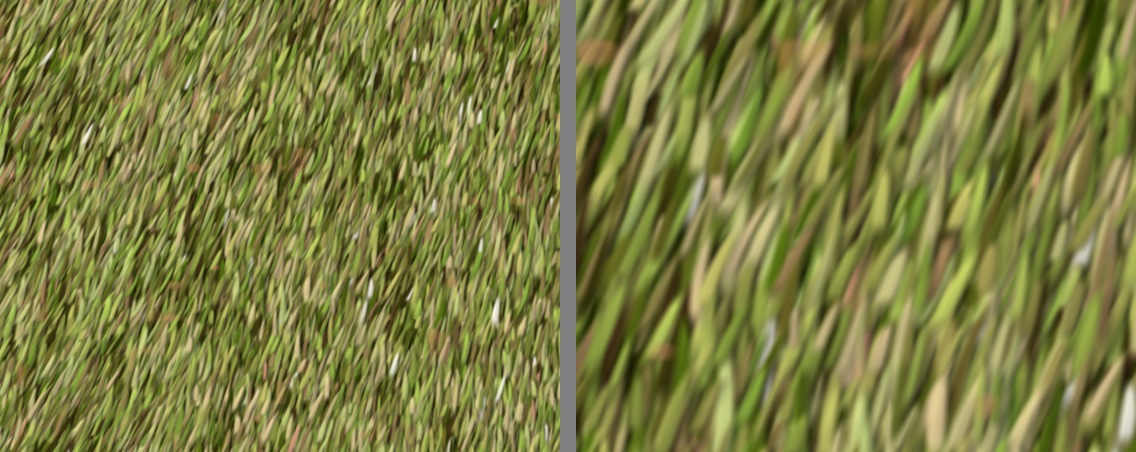
Left, the full canvas; right, a detail of the centre.
This texture is drawn by a WebGL 2 fragment shader. Its source:

```glsl
#version 300 es
precision highp float;
// Dense, soft-focus turf: stacked layers of slanted, fibrous grass blades.
// Each layer is a jittered grid at its own scale; blades vary in slope, bend
// and tone, and noise shared by all layers gathers them into clumps and gaps.

uniform vec2 u_resolution;
out vec4 fragColor;

#define LAYERS 8
#define CELL vec2(0.026, 0.05)   // blade spacing, in canvas heights
#define SLANT 0.33               // common lean to the right
#define SLOPE_JITTER 0.24
#define HALF_LENGTH 0.051
#define HALF_WIDTH 0.0062
#define SOFTNESS 0.0039
#define CLUMPING 0.62
#define SHADOW 0.22
#define STRAW_SHARE 0.014        // dry or glinting blades
#define CONTRAST 1.16

vec4 hash4(vec2 p) {
  vec4 q = fract(p.xyxy * vec4(0.1031, 0.1030, 0.0973, 0.1099));
  q += dot(q, q.wzxy + 33.33);
  return fract((q.xxyz + q.yzzw) * q.zywx);
}

float valueNoise(vec2 p) {
  vec2 i = floor(p), f = fract(p);
  f = f * f * (3.0 - 2.0 * f);
  i += 200.0;
  float low = mix(hash4(i).x, hash4(i + vec2(1, 0)).x, f.x);
  float high = mix(hash4(i + vec2(0, 1)).x, hash4(i + vec2(1, 1)).x, f.x);
  return mix(low, high, f.y);
}

// Turf colours from shade to sunlit, spaced by their share of the area
vec3 turfColor(float rank) {
  vec3 c = vec3(0.25, 0.24, 0.07);
  c = mix(c, vec3(0.35, 0.38, 0.11), smoothstep(0.03, 0.09, rank));
  c = mix(c, vec3(0.52, 0.47, 0.27), smoothstep(0.16, 0.22, rank));
  c = mix(c, vec3(0.49, 0.54, 0.23), smoothstep(0.29, 0.35, rank));
  c = mix(c, vec3(0.61, 0.65, 0.31), smoothstep(0.53, 0.61, rank));
  return mix(c, vec3(0.67, 0.66, 0.43), smoothstep(0.73, 0.80, rank));
}

vec3 bladeColor(vec4 rnd, vec2 root, float depth) {
  float clump = 0.65 * valueNoise(root * vec2(30.0, 14.0));
  clump += 0.35 * valueNoise(root * vec2(9.0, 6.0) + 53.0) - 0.5;
  float rank = rnd.x + CLUMPING * clump + 0.3 * (depth - 0.7);
  vec3 c = turfColor(clamp(rank, 0.0, 1.0));
  c *= 0.93 + 0.18 * rnd.y;
  c += (rnd.z - 0.5) * vec3(0.10, -0.03, 0.08);
  // Pale glints and reddish dry stems
  vec3 straw = mix(vec3(0.76, 0.57, 0.44), vec3(0.84, 0.83, 0.74), step(0.5, rnd.y));
  return mix(c, straw, step(1.0 - STRAW_SHARE, rnd.w));
}

// Paints one blade and its shadow over the colour beneath
vec3 paintBlade(vec3 under, vec2 q, vec2 place, vec2 cell, float layer, float scale, float slope) {
  vec2 seed = cell + 100.0 + layer * vec2(37.0, 61.0);
  vec4 shape = hash4(seed);
  vec4 tint = hash4(seed + 411.0);
  vec2 d = q - (cell + 0.1 + 0.8 * shape.xy) * CELL;

  float along = d.y / (HALF_LENGTH * mix(0.4, 1.0, shape.z));
  if (abs(along) > 1.0) return under;

  slope += SLOPE_JITTER * (2.0 * shape.w - 1.0);
  float bend = 5.0 * (tint.z - 0.5);
  float across = d.x - slope * d.y - bend * d.y * d.y;

  float width = HALF_WIDTH * mix(0.45, 1.0, tint.y);
  width *= 1.0 - 0.5 * smoothstep(-0.2, 1.0, along);
  float soft = SOFTNESS / scale;
  float ends = 1.0 - smoothstep(0.45, 1.0, abs(along));
  float body = ends * (1.0 - smoothstep(width - soft, width + soft, abs(across)));
  float shade = ends * (1.0 - smoothstep(0.0, width + 0.005, abs(across - 0.004)));

  float lit = 1.0 - 0.08 * clamp(across / width, -1.0, 1.0) + 0.06 * along;
  vec3 c = bladeColor(tint, place - d * scale, layer / float(LAYERS - 1)) * lit;
  return mix(under * (1.0 - SHADOW * shade), c, body);
}

void main() {
  vec2 p = gl_FragCoord.xy / u_resolution.y;
  vec2 leaned = vec2(p.x - SLANT * p.y, p.y);

  // Blades stand steeper to the right and sway from patch to patch
  float sway = mix(0.12, -0.16, p.x * u_resolution.y / u_resolution.x);
  sway += 0.24 * (valueNoise(p * 6.0 + 90.0) - 0.5);

  // Shaded thatch below the blades
  float thatch = valueNoise(leaned * vec2(70.0, 24.0));
  vec3 color = turfColor(0.4 * thatch);

  // Blades from back to front, upper cells before lower ones
  for (int n = 0; n < LAYERS; n++) {
    float layer = float(n);
    float scale = mix(0.75, 1.3, fract(layer * 0.618));
    vec2 q = leaned / scale + CELL * fract(layer * vec2(0.618, 0.383));
    vec2 home = floor(q / CELL);
    for (int j = 1; j >= -1; j--)
      for (int i = -1; i <= 1; i++)
        color = paintBlade(color, q, leaned, home + vec2(i, j), layer, scale, sway);
  }

  // Sparse bare spots and fine streaks
  float bare = smoothstep(0.84, 0.97, valueNoise(p * vec2(21.0, 27.0) + 7.0));
  color = mix(color, vec3(0.76, 0.53, 0.36), 0.5 * bare * thatch);
  float streak = valueNoise(leaned * vec2(110.0, 36.0) + 31.0) - 0.5;
  color *= 1.02 + 0.16 * streak;

  vec3 middle = vec3(0.52, 0.535, 0.27);
  color = middle + CONTRAST * (color - middle);
  fragColor = vec4(clamp(color, 0.0, 1.0), 1.0);
}
```
